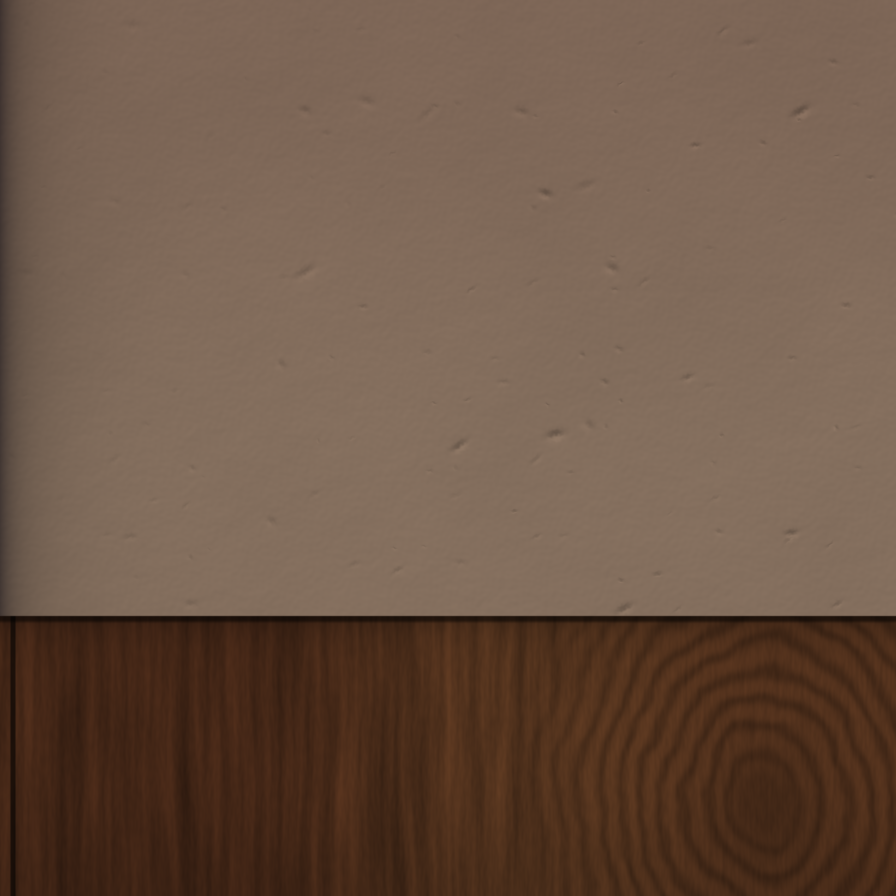
Reproduce this texture procedurally as a Shadertoy shader.

```glsl
// Draws a pitted taupe plaster wall above a dark wooden board with an oval knot.

const float BOARD_TOP = 0.3125;
const float SEAM_X = 0.0145;
const vec2 KNOT = vec2(0.855, 0.105);

vec2 hash2(vec2 p) {
    vec3 q = fract(vec3(p.xyx) * vec3(0.1031, 0.1030, 0.0973));
    q += dot(q, q.yzx + 33.33);
    return fract((q.xx + q.yz) * q.zy);
}

// Gradient noise, about -0.7 to 0.7
float corner(vec2 cell, vec2 offset) {
    float angle = 6.2832 * hash2(cell).x;
    return dot(vec2(cos(angle), sin(angle)), offset);
}

float gradientNoise(vec2 p) {
    vec2 i = floor(p), f = p - i;
    vec2 u = f * f * f * (f * (f * 6.0 - 15.0) + 10.0);
    vec2 e = vec2(1.0, 0.0);
    float low = mix(corner(i, f), corner(i + e, f - e), u.x);
    float high = mix(corner(i + e.yx, f - e.yx), corner(i + 1.0, f - 1.0), u.x);
    return mix(low, high, u.y);
}

float fbm(vec2 p, int octaves) {
    float sum = 0.0, weight = 0.5;
    for (int k = 0; k < octaves; k++) {
        sum += weight * gradientNoise(p);
        p = mat2(1.6, 1.2, -1.2, 1.6) * p + 17.3;
        weight *= 0.5;
    }
    return sum;
}

float blob(vec2 p) {
    return exp(-dot(p, p));
}

// Scattered dents: shaded upper lip, faintly lit lower lip
float dents(vec2 p, float cells, float chance, float radius) {
    vec2 g = p * cells, base = floor(g);
    float shade = 0.0;
    for (int y = -1; y <= 1; y++) {
        for (int x = -1; x <= 1; x++) {
            vec2 cell = base + vec2(x, y);
            vec2 r = hash2(cell + 41.7), s = hash2(cell + 93.1);
            vec2 d = (g - cell - 0.15 - 0.7 * r) / cells;
            float tilt = mix(-0.7, 0.7, s.y);
            d = mat2(cos(tilt), -sin(tilt), sin(tilt), cos(tilt)) * d;
            d.y += 0.002 * gradientNoise(d * 260.0 + cell);
            float size = radius * mix(0.5, 1.15, r.y);
            vec2 q = d / (size * vec2(1.0 + 1.2 * s.y, 0.75));
            float lips = 0.55 * blob(q + vec2(0.0, 1.3)) - blob(q);
            shade += step(s.x, chance) * lips * mix(0.35, 1.0, r.x);
        }
    }
    return shade;
}

float plasterHeight(vec2 p) {
    return fbm(p * vec2(24.0, 32.0), 4) + 0.25 * gradientNoise(p * 150.0);
}

vec3 plaster(vec2 p) {
    vec3 base = mix(vec3(0.518, 0.434, 0.367), vec3(0.492, 0.401, 0.340),
                    smoothstep(0.45, 1.0, p.y));
    base *= 1.0 + 0.045 * fbm(p * 4.0, 3);
    float relief = plasterHeight(p) - plasterHeight(p + vec2(-0.0015, 0.003));
    base *= 1.0 + 0.075 * relief;

    // Dents gather towards the right and the lower half
    float worn = mix(0.35, 1.0, smoothstep(0.1, 0.6, p.x + 0.4 * (0.7 - p.y)));
    base *= 1.0 + 0.24 * worn * dents(p, 11.0, 0.28, 0.0055);
    base *= 1.0 + 0.13 * worn * dents(p + 3.7, 25.0, 0.25, 0.0033);

    // Shadowed left edge, slightly cool
    float wide = exp(-p.x / 0.055), narrow = exp(-p.x / 0.012);
    base *= 1.0 - 0.27 * wide - 0.24 * narrow;
    return base + vec3(0.0, 0.0, 0.018) * narrow;
}

// Oval growth rings, 1 in the pale bands and -1 in the dark ones
float knotRings(vec2 d, float radius) {
    float warp = 0.018 * gradientNoise(d * 13.0) + 0.006 * gradientNoise(d * 38.0);
    float wave = sin(6.2832 * (radius + warp) / 0.031);
    return 1.0 - 2.0 * pow(0.5 - 0.5 * wave, 1.6);
}

vec3 wood(vec2 p, float pixel) {
    vec2 d = p - KNOT;
    float radius = length(d * vec2(1.3, 1.0));
    float straight = smoothstep(0.22, 0.42, radius);

    // Long fibres bend gently along the board
    float x = p.x + 0.008 * gradientNoise(vec2(p.x * 7.0, p.y * 5.0));
    float bands = gradientNoise(vec2(x * 17.0, p.y * 1.2));
    float streaks = gradientNoise(vec2(x * 75.0, p.y * 4.0 + 5.0));
    float fibres = gradientNoise(vec2(x * 190.0, p.y * 13.0));
    float pores = gradientNoise(p * vec2(330.0, 75.0));
    float grain = 0.16 * bands + 0.30 * streaks + 0.13 * fibres;
    float rings = 0.12 * knotRings(d, radius) * smoothstep(0.0, 0.09, radius);
    float tone = mix(rings + 0.09 * fibres, grain, straight) + 0.08 * pores;

    float warm = smoothstep(0.25, 0.58, p.x) - 0.35 * smoothstep(0.65, 0.85, p.x);
    vec3 base = mix(vec3(0.260, 0.147, 0.086), vec3(0.318, 0.195, 0.112), warm);
    base *= 1.0 + tone;
    base *= 1.0 - 0.12 * blob(d / vec2(0.065, 0.075));
    base *= mix(0.90, 1.0, smoothstep(0.0, 0.14, p.y));

    // Dark seam and shadow under the upper edge
    float seam = 1.0 - smoothstep(0.0015, 0.003 + pixel, abs(p.x - SEAM_X));
    base *= 1.0 - 0.62 * seam;
    float depth = max(BOARD_TOP - p.y, 0.0);
    float lip = 1.0 - smoothstep(0.004, 0.008 + pixel, depth);
    return base * (1.0 - 0.50 * lip) * (1.0 - 0.28 * exp(-depth / 0.018));
}

void mainImage(out vec4 fragColor, in vec2 fragCoord) {
    vec2 p = fragCoord / iResolution.xy;
    float pixel = 1.0 / iResolution.y;
    float wall = smoothstep(-pixel, pixel, p.y - BOARD_TOP);
    fragColor = vec4(mix(wood(p, pixel), plaster(p), wall), 1.0);
}
```
